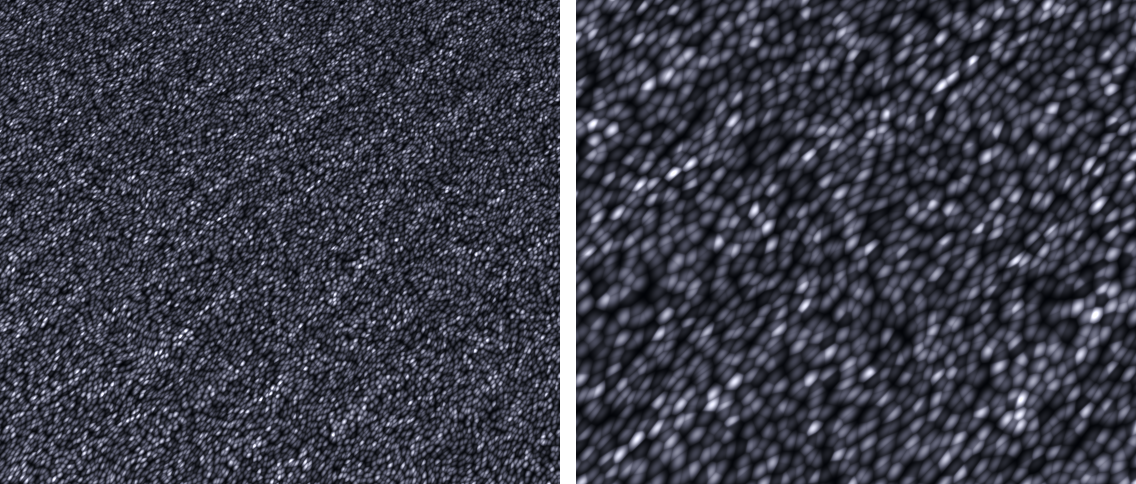
Left, the full canvas; right, a detail of the centre.
A Shadertoy shader for this texture:

```glsl
// Dark navy carpet of fine slanted tufts with faint diagonal ridges, seen at a slight tilt.

vec3 hash3(vec2 cell) {
    vec3 h = fract(cell.xyx * vec3(0.1031, 0.1030, 0.0973));
    h += dot(h, h.yxz + 33.33);
    return fract((h.xxy + h.yzz) * h.zyx);
}

mat2 rotate(float angle) {
    float c = cos(angle), s = sin(angle);
    return mat2(c, -s, s, c);
}

// Smooth cellular tufts: bright cores fall off into deep shadow between the grains.
float tufts(vec2 p) {
    vec2 base = floor(p);
    float sum = 0.0, total = 0.0, nearest = 9.0;
    for (int y = -1; y <= 1; y++)
    for (int x = -1; x <= 1; x++) {
        vec2 cell = base + vec2(x, y);
        vec3 random = hash3(cell);
        float twist = hash3(cell + 71.0).z - 0.5;
        vec2 offset = rotate(twist) * (cell + 0.04 + 0.92 * random.xy - p);
        float d2 = dot(offset, offset * vec2(0.85, 1.15));

        // Alternate cells lean light and dark, which keeps clumps small.
        float glow = 0.75 * random.z + 0.25 * mod(cell.x + cell.y, 2.0);
        float weight = exp(-14.0 * d2);
        sum += weight * (0.13 + 0.46 * glow + 0.30 * pow(glow, 7.0));
        total += weight;
        nearest = min(nearest, d2);
    }
    return sum / max(total, 1e-6) * exp(-3.2 * nearest);
}

// Ridges: layered sines across the pile, broken up along their length.
float ridges(vec2 p) {
    vec2 r = rotate(0.72) * p;
    float wobble = 0.5 * sin(r.x * 5.0 + r.y * 4.0) + 0.3 * sin(r.x * 11.0 - r.y * 9.0);
    float fine = pow(0.5 + 0.5 * sin(r.y * 83.0 + wobble), 3.0);
    float wide = pow(0.5 + 0.5 * sin(r.y * 49.0 - wobble + 1.7), 2.0);
    float patches = 0.65 + 0.35 * sin(r.x * 8.0 + 3.0 * sin(r.y * 17.0));
    return 0.84 + 0.34 * fine * patches + 0.11 * wide;
}

float carpet(vec2 uv) {
    // Tilted floor: tufts shrink towards the top.
    vec2 floorPos = vec2(uv.x - 0.58, uv.y) / (1.0 - 0.20 * uv.y);

    // Bend the pile a little so that the grain direction wanders.
    vec2 bent = floorPos + 0.003 * sin(floorPos.yx * vec2(37.0, 31.0) + 2.0 * sin(floorPos * 19.0));
    float grain = tufts(rotate(0.95) * bent * vec2(78.0, 130.0));

    // Broad light falls on the lower left.
    float light = 1.17 - 0.14 * uv.y - 0.07 * (uv.x - 0.58);
    return grain * ridges(floorPos) * light - 0.006;
}

void mainImage(out vec4 fragColor, in vec2 fragCoord) {
    // Average a 3 by 3 grid of samples to smooth the small grains.
    float tone = 0.0;
    for (int i = 0; i < 9; i++) {
        vec2 jitter = (vec2(i % 3, i / 3) - 1.0) * 0.32;
        tone += carpet((fragCoord + jitter) / iResolution.y) / 9.0;
    }
    float blue = 0.025 + 0.06 * smoothstep(0.0, 0.4, tone);
    vec3 navy = tone + vec3(0.0, 0.007, blue);
    fragColor = vec4(clamp(navy, 0.0, 1.0), 1.0);
}
```
